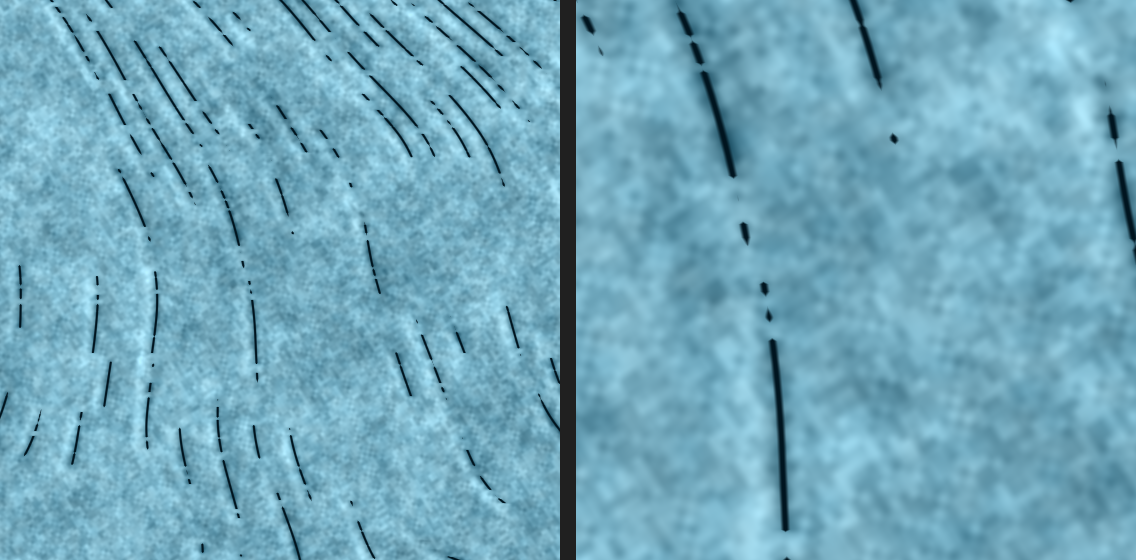
Left, the full canvas; right, a detail of the centre.
Reproduce this texture procedurally as a WebGL 2 fragment shader.

```glsl
#version 300 es
precision highp float;

uniform vec2 u_resolution;
out vec4 fragColor;

// Colours
const vec3 BASE_BLUE = vec3(0.475, 0.695, 0.775);
const vec3 TONE_TINT = vec3(0.98, 1.03, 1.03);
const vec3 INK = vec3(0.0, 0.08, 0.12);

// Mottled ground
const int OCTAVES = 5;
const float GROUND_FREQ = 8.0;
const float GROUND_CONTRAST = 0.34;

// Strokes, in canvas heights
const float LANE_WIDTH = 0.06;
const float CELL_LENGTH = 0.2;
const float LINE_RADIUS = 0.0019;
const float EDGE_SOFTNESS = 0.0014;
const float DASH_FREQ = 115.0;
const float DENSITY_LEFT = 0.3;
const float DENSITY_RIGHT = 0.72;

// Relief beside the strokes
const float RIDGE_LIGHT = 0.1;
const float SHADE_DARK = 0.045;
const float HALO_DARK = 0.2;

float hash(vec2 p) {
    return fract(sin(dot(p, vec2(127.1, 311.7))) * 43758.5453);
}

float valueNoise(vec2 p) {
    vec2 cell = floor(p);
    vec2 f = fract(p);
    f = f * f * (3.0 - 2.0 * f);
    float low = mix(hash(cell), hash(cell + vec2(1, 0)), f.x);
    float high = mix(hash(cell + vec2(0, 1)), hash(cell + vec2(1, 1)), f.x);
    return mix(low, high, f.y);
}

// Zero-centred sum of rotated octaves, weighted towards fine grain
float mottle(vec2 p) {
    mat2 turn = mat2(0.8, 0.6, -0.6, 0.8);
    float sum = 0.0;
    vec2 q = p * GROUND_FREQ;
    for (int i = 0; i < OCTAVES; i++) {
        float weight = 0.25 + 0.045 * float(i);
        sum += weight * (valueNoise(q) - 0.5);
        q = turn * q * 2.1 + 17.3;
    }
    return sum;
}

// Level sets sweep diagonally at the top, fall, then fan out at the bottom
float flow(vec2 p) {
    float t = 1.0 - p.y;
    float upper = max(0.52 + 0.18 * p.x - t, 0.0);
    float lower = max(t - 0.56, 0.0);
    float side = p.x - 0.4;
    float fan = lower * lower * (1.1 * side + 3.0 * side * abs(side));
    float warp = 0.075 * valueNoise(p * 3.9 + 5.0);
    return p.x + 0.95 * upper * upper - fan + warp;
}

// Returns ink coverage and tonal relief of all nearby strokes
vec2 strokes(vec2 p, float pixel) {
    const float STEP = 0.002;
    float level = flow(p);
    vec2 slope = vec2(flow(p + vec2(STEP, 0)), flow(p + vec2(0, STEP))) - level;
    float steepness = max(length(slope) / STEP, 0.25);
    float softness = max(EDGE_SOFTNESS, 0.6 * pixel);
    float homeLane = floor(level / LANE_WIDTH);
    float ink = 0.0;
    float relief = 0.0;

    for (int i = -1; i <= 1; i++) {
        float lane = homeLane + float(i);
        float density = mix(DENSITY_LEFT, DENSITY_RIGHT, clamp(lane * LANE_WIDTH, 0.0, 1.0));
        density += 0.5 * (hash(vec2(lane, 81.3)) - 0.5);
        float laneShift = 0.36 * (hash(vec2(lane, 59.1)) - 0.5);
        float along = p.y / CELL_LENGTH + hash(vec2(lane, 3.7));
        for (int j = -1; j <= 1; j++) {
            vec2 id = vec2(lane, floor(along) + float(j));
            float presence = step(hash(id + 11.3), density);
            float centre = lane + 0.5 + laneShift + 0.2 * (hash(id + 23.1) - 0.5);
            float middle = id.y + mix(0.3, 0.7, hash(id + 37.9));
            float halfLength = mix(0.16, 0.56, hash(id + 51.7));

            float across = (level - centre * LANE_WIDTH) / steepness;
            float s = (along - middle) / halfLength;

            // Solid in the middle, breaking into uneven dashes and dots at the ends
            float row = id.x * 7.0 + id.y * 3.0;
            float grain = 0.7 * valueNoise(vec2(p.y * DASH_FREQ, row))
                + 0.5 * valueNoise(vec2(p.y * DASH_FREQ * 0.43, row + 40.0)) - 0.6;
            float solidity = mix(0.3, 0.85, hash(id + 67.3));
            float body = solidity - s * s + 2.0 * grain;
            float dist = abs(across) - LINE_RADIUS * min(body * 5.0, 1.0);
            ink = max(ink, presence * (1.0 - smoothstep(-softness, softness, dist)));

            // Light ridge on the left, shade on the right, dark halo at the line
            float reach = presence * (1.0 - smoothstep(0.6, 1.7, abs(s)));
            float ridge = exp(-pow((across + 0.017) / 0.009, 2.0));
            float shade = exp(-pow((across - 0.014) / 0.011, 2.0));
            float halo = exp(-pow(across / 0.0062, 2.0)) * smoothstep(-0.5, 0.4, body);
            relief += reach * (RIDGE_LIGHT * ridge - SHADE_DARK * shade - HALO_DARK * halo);
        }
    }
    return vec2(ink, clamp(relief, -0.22, 0.11));
}

void main() {
    vec2 p = gl_FragCoord.xy / u_resolution.y;
    vec2 marks = strokes(p, 1.0 / u_resolution.y);
    float tone = GROUND_CONTRAST * mottle(p) + marks.y;
    float warmth = 0.03 * (valueNoise(p * 60.0 + 91.0) - 0.5);
    vec3 colour = BASE_BLUE + tone * TONE_TINT + vec3(warmth, 0.0, -0.5 * warmth);
    fragColor = vec4(mix(colour, INK, marks.x), 1.0);
}
```
